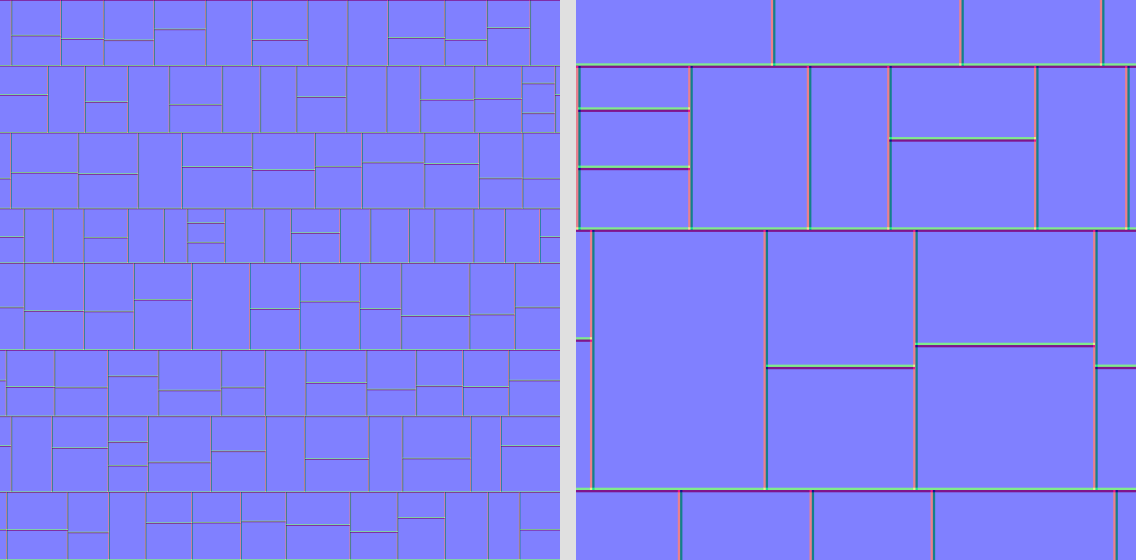
Left: the whole. Right: its middle third, enlarged.
Reproduce this texture map procedurally as a WebGL 1 fragment shader.

```glsl
precision highp float;

uniform vec2 u_resolution;

// Lower edge, tile count and first joint of each of the eight rows, bottom up
const vec4 ROW_BASE_LOW = vec4(0.0, 0.1211, 0.2565, 0.375);
const vec4 ROW_BASE_HIGH = vec4(0.53, 0.6276, 0.763, 0.8825);
const vec4 TILE_COUNT_LOW = vec4(12.0, 11.0, 11.0, 10.0);
const vec4 TILE_COUNT_HIGH = vec4(16.0, 10.0, 13.0, 12.0);
const vec4 ROW_SHIFT_LOW = vec4(0.026, 0.005, 0.018, 0.039);
const vec4 ROW_SHIFT_HIGH = vec4(0.031, 0.042, 0.074, 0.035);

const float JOINT_JITTER = 0.23;       // share of a mean tile width
const float SPLIT_MIN_WIDTH = 0.074;   // wider tiles are cut in two
const float WIDE_SPLIT_CHANCE = 0.93;
const float NARROW_SPLIT_CHANCE = 0.15; // narrow tiles cut in three
const float SPLIT_SPREAD = 0.24;
const float THIRDS_SPREAD = 0.1;
const float FLANK_WIDTH = 0.00137;     // half of a groove
const float FLANK_TILT = 0.42;
const float FLAT_BLUE = 1.0;
const float FLANK_BLUE = 0.55;

float hash(vec2 p) {
  vec3 q = fract(vec3(p.xyx) * vec3(0.1031, 0.1030, 0.0973));
  q += dot(q, q.yzx + 33.33);
  return fract((q.x + q.y) * q.z);
}

// Value of row n out of two groups of four
float pick(vec4 low, vec4 high, float n) {
  vec4 slot = vec4(0.0, 1.0, 2.0, 3.0);
  return dot(low, vec4(equal(slot, vec4(n))))
       + dot(high, vec4(equal(slot + 4.0, vec4(n))));
}

// Share of a pixel centred on d that lies between a and b
float coverage(float d, float a, float b, float pixel) {
  float overlap = min(d + 0.5 * pixel, b) - max(d - 0.5 * pixel, a);
  return clamp(overlap / pixel, 0.0, 1.0);
}

// Groove at d = 0: x is the signed slope, y the covered share
vec2 groove(float d, float pixel) {
  float before = coverage(d, -FLANK_WIDTH, 0.0, pixel);
  float after = coverage(d, 0.0, FLANK_WIDTH, pixel);
  return vec2(after - before, after + before);
}

// Jittered joint position, in mean tile widths
float joint(float index, float row, float count) {
  float wrapped = mod(index, count);
  return index + JOINT_JITTER * (2.0 * hash(vec2(wrapped + 3.0, row * 17.0 + 5.0)) - 1.0);
}

// Horizontal cuts inside one tile
vec2 splitGrooves(float y, float base, float height, float width, vec2 id, float pixel) {
  float chance = hash(id + vec2(41.0, 7.0));
  float first = hash(id + vec2(13.0, 59.0)) - 0.5;
  float second = hash(id + vec2(71.0, 23.0)) - 0.5;
  if (width > SPLIT_MIN_WIDTH) {
    float cut = base + height * (0.5 + SPLIT_SPREAD * first);
    return groove(y - cut, pixel) * step(chance, WIDE_SPLIT_CHANCE);
  }
  float lower = base + height * (0.333 + THIRDS_SPREAD * first);
  float upper = base + height * (0.69 + THIRDS_SPREAD * second);
  return (groove(y - lower, pixel) + groove(y - upper, pixel))
       * step(chance, NARROW_SPLIT_CHANCE);
}

void main() {
  vec2 uv = gl_FragCoord.xy / u_resolution;
  vec2 pixel = 1.0 / u_resolution;

  // Row
  float row = dot(step(ROW_BASE_LOW, vec4(uv.y)), vec4(1.0))
            + dot(step(ROW_BASE_HIGH, vec4(uv.y)), vec4(1.0)) - 1.0;
  float base = pick(ROW_BASE_LOW, ROW_BASE_HIGH, row);
  float top = row < 6.5 ? pick(ROW_BASE_LOW, ROW_BASE_HIGH, row + 1.0) : 1.0;
  float count = pick(TILE_COUNT_LOW, TILE_COUNT_HIGH, row);
  float shift = pick(ROW_SHIFT_LOW, ROW_SHIFT_HIGH, row);

  // Tile within the row
  float along = (uv.x - shift) * count;
  float tile = floor(along);
  if (along < joint(tile, row, count)) tile -= 1.0;
  else if (along >= joint(tile + 1.0, row, count)) tile += 1.0;
  float left = joint(tile, row, count);
  float right = joint(tile + 1.0, row, count);
  vec2 id = vec2(mod(tile, count), row * 11.0);

  // Grooves
  vec2 upright = groove((along - left) / count, pixel.x)
               + groove((along - right) / count, pixel.x);
  vec2 level = groove(uv.y - base, pixel.y) + groove(uv.y - top, pixel.y)
             + splitGrooves(uv.y, base, top - base, (right - left) / count, id, pixel.y);

  // Slopes as a normal colour
  vec2 tilt = FLANK_TILT * vec2(-upright.x, level.x);
  float depth = clamp(max(upright.y, level.y), 0.0, 1.0);
  gl_FragColor = vec4(0.5 + tilt, mix(FLAT_BLUE, FLANK_BLUE, depth), 1.0);
}
```
